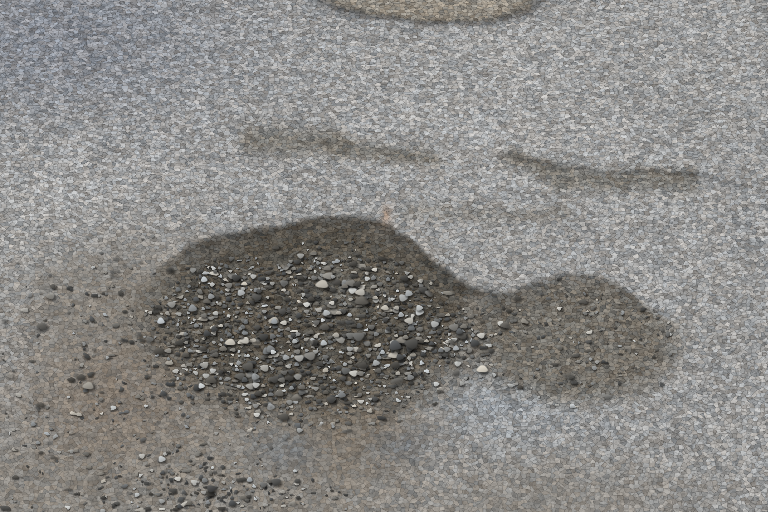
A WebGL 2 fragment shader for this texture:

```glsl
#version 300 es
precision highp float;
uniform vec2 u_resolution;
out vec4 fragColor;

vec3 hash3(vec2 c) {
  vec3 q = fract(vec3(c.xyx) * vec3(.1031, .1030, .0973));
  q += dot(q, q.yxz + 33.33);
  return fract((q.xxy + q.yzz) * q.zyx);
}

// Layered sines, roughly -1 to 1
float mottle(vec2 p) {
  float sum = 0., amp = .5;
  for (int i = 0; i < 5; i++) {
    sum += amp * sin(p.x + 1.7 * sin(p.y * .8)) * cos(p.y - 1.3 * sin(p.x * .7));
    p = mat2(1.5, 1.1, -1.1, 1.5) * p + 2.3;
    amp *= .62;
  }
  return sum;
}

// Cellular noise: x = gap between nearest cells, y = cell tone, z = cell tint
vec3 cells(vec2 q) {
  vec2 base = floor(q), id = base;
  float near = 9., second = 9.;
  for (int j = -1; j <= 1; j++)
    for (int i = -1; i <= 1; i++) {
      vec2 c = base + vec2(i, j);
      float d = length(c + hash3(c).xy - q);
      if (d < near) { second = near; near = d; id = c; }
      else second = min(second, d);
    }
  return vec3(second - near, hash3(id + 71.).xy);
}

float blob(vec2 p, vec2 centre, vec2 radius) {
  vec2 v = (p - centre) / radius;
  return exp(-dot(v, v));
}

// Soft streak along a segment
float streak(vec2 p, vec2 a, vec2 b, float width) {
  vec2 ab = b - a;
  float d = length(p - a - ab * clamp(dot(p - a, ab) / dot(ab, ab), 0., 1.)) / width;
  return exp(-d * d);
}

// Height of the broken upper lip of the pothole
float rimHeight(float x) {
  return .43 + .11 * smoothstep(.22, .42, x) + .04 * smoothstep(.38, .66, x)
    - .146 * smoothstep(.70, .97, x) + .035 * smoothstep(.97, 1.13, x)
    - .09 * smoothstep(1.15, 1.33, x);
}

// Scattered stones with a cast shadow and a lit upper side
vec3 gravel(vec3 col, vec2 p, float scale, float density, float paleness) {
  vec2 q = p * vec2(scale, scale * 1.2), base = floor(q);
  for (int j = -1; j <= 1; j++)
    for (int i = -1; i <= 1; i++) {
      vec2 c = base + vec2(i, j);
      vec3 h = hash3(c + scale), k = hash3(c + scale + 37.);
      float present = smoothstep(0., .08, density - h.z);
      vec2 v = (q - c - .15 - .7 * h.xy) / (.2 + .32 * k.x * k.x);
      v.x *= .75 + .3 * k.y;
      float angle = atan(v.y, v.x + 1e-5);
      float r = length(v) * (1. + .12 * sin(3. * angle + 6.3 * k.y));
      float shadow = smoothstep(1.6, .6, length(v - vec2(.25, -.5)));
      col *= 1. - .5 * shadow * present;
      float tone = mix(.27, .8, pow(k.z, 2.2 - paleness)) + .09 * dot(v, vec2(-.4, .8));
      vec3 stone = tone * mix(vec3(1.03, 1., .94), vec3(.97, 1., 1.02), k.y);
      col = mix(col, stone, smoothstep(1.1, .75, r) * present);
    }
  return col;
}

void main() {
  vec2 p = gl_FragCoord.xy / u_resolution.y;
  p.x *= 1.5 * u_resolution.y / u_resolution.x;
  float broad = mottle(p * 9.), fine = mottle(p * 42. + 5.);
  vec2 w = p + .012 * vec2(fine, broad);

  // Worn asphalt
  vec3 col = vec3(.635, .635, .632) + .018 * broad + .02 * fine;
  col = mix(col, vec3(.53, .55, .59), .75 * blob(w, vec2(.08, .93), vec2(.38, .16)));
  col += .05 * blob(w, vec2(0., .6), vec2(.25, .14)) + .025 * blob(p, vec2(1., .8), vec2(.5, .2));

  // Dusty lower ground
  float dirt = smoothstep(.62, .36, w.y + .05 * broad) * smoothstep(1.12, .6, w.x);
  dirt *= 1. - .6 * blob(p, vec2(0., .33), vec2(.1, .2));
  dirt = max(dirt, .8 * blob(w, vec2(1., .02), vec2(.4, .1)));
  col = mix(col, vec3(.535, .515, .485) + .03 * fine, .85 * dirt);
  col = mix(col, vec3(.49, .44, .38), .6 * blob(w, vec2(.70, .15), vec2(.12, .07)));
  col = mix(col, vec3(.51, .46, .41), .5 * blob(w, vec2(.22, .22), vec2(.16, .12)));
  col = mix(col, vec3(.45, .47, .49), .6 * (blob(w, vec2(.78, .125), vec2(.07, .03))
    + blob(w, vec2(.56, .12), vec2(.06, .04))));
  col = mix(col, vec3(.61, .63, .65), .8 * blob(w, vec2(1.0, .22), vec2(.17, .08)));

  // Shallow worn ledges above the hole
  float ledge = streak(w, vec2(.49, .728), vec2(.66, .715), .026)
    + streak(w, vec2(.66, .71), vec2(.85, .688), .017)
    + streak(w, vec2(1., .695), vec2(1.1, .655), .02)
    + streak(w, vec2(1.1, .65), vec2(1.34, .65), .024)
    + .5 * streak(w, vec2(.80, .588), vec2(1.1, .58), .018);
  col = mix(col, vec3(.43, .41, .37), .6 * min(ledge, 1.));
  float lip = streak(w, vec2(.99, .70), vec2(1.1, .673), .006)
    + streak(w, vec2(1.1, .673), vec2(1.36, .66), .005)
    + .6 * streak(w, vec2(1.36, .66), vec2(1.45, .63), .007);
  col *= 1. - .22 * min(lip, 1.);

  // Patch cut by the top edge
  float patchDist = length((w - vec2(.84, 1.015)) / vec2(.22, .064));
  col = mix(col, vec3(.58, .55, .50), .8 * smoothstep(1.03, .9, patchDist));
  col *= 1. - .3 * exp(-pow((patchDist - 1.) / .1, 2.));

  // Pothole bowl, right lobe and shaded rim
  float depth = rimHeight(p.x) + .006 * fine - p.y;
  float below = smoothstep(-.004, .014, depth);
  float bowl = below * smoothstep(1.2, .62, length((w - vec2(.62, .39)) / vec2(.36, .22)));
  float lobe = below * smoothstep(1.2, .65, length((w - vec2(1.13, .34)) / vec2(.21, .14)));
  col = mix(col, vec3(.45, .43, .395), .85 * lobe);
  col = mix(col, vec3(.36, .34, .305) + .04 * fine, .92 * bowl);
  col = mix(col, vec3(.50, .49, .46), .5 * bowl * blob(w, vec2(.67, .44), vec2(.07, .05)));
  float span = smoothstep(.27, .42, p.x) * smoothstep(1.3, 1.2, p.x);
  float shade = below * exp(-max(depth, 0.) / .016) * span;
  col *= 1. - shade * mix(.55, .4, smoothstep(.9, 1.05, p.x));
  col = mix(col, vec3(.60, .49, .41), .6 * blob(w, vec2(.757, .578), vec2(.014, .02)));

  // Fine aggregate, shrinking toward the far edge
  vec2 q = p * vec2(1., 1.25 + .3 * p.y);
  vec3 grain = cells(q * 105.), grit = cells(q * 190. + 40.);
  float rough = 1. - .35 * dirt * (1. - bowl);
  col *= 1. + rough * (.34 * (grain.y - .5) + .2 * (grit.y - .5));
  col *= 1. - .2 * rough * smoothstep(.25, 0., grain.x);
  col += .025 * (grain.z - .5) * vec3(1., 0., -1.);

  // Loose stones, small to large
  float heap = bowl * smoothstep(.025, .11, depth);
  float spill = blob(w, vec2(.45, .03), vec2(.2, .045));
  float strewn = dirt * smoothstep(.75, .2, p.x);
  col = gravel(col, w, 88., .75 * heap + .55 * spill + .16 * strewn + .2 * lobe, .3);
  col = gravel(col, p, 59., .58 * heap + .2 * spill + .09 * strewn + .06 * lobe, .55);
  float pile = heap * blob(p, vec2(.69, .36), vec2(.21, .14));
  col = gravel(col, p, 42., .42 * pile + .035 * strewn, 1.1);

  fragColor = vec4(clamp(col, 0., 1.), 1.);
}
```
